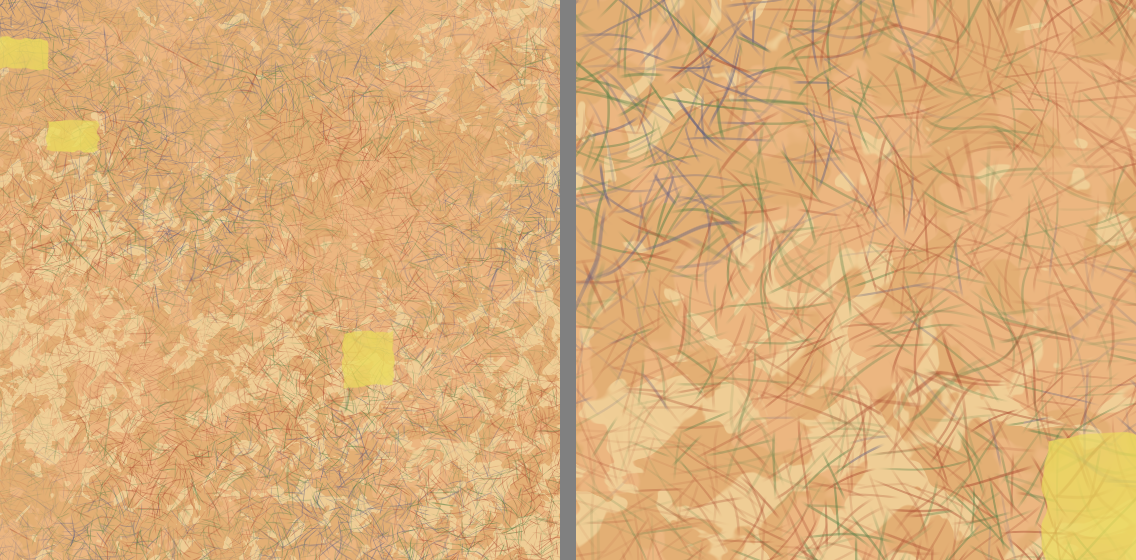
Left: the whole. Right: its middle third, enlarged.
This texture is drawn by a WebGL 2 fragment shader. Its source:

```glsl
#version 300 es
precision highp float;
// Mottled ochre paper covered with fine coloured hairs, long scratches and yellow patches.

uniform vec2 u_resolution;
out vec4 fragColor;

const vec3 OCHRE = vec3(0.890, 0.685, 0.455);
const vec3 PEACH = vec3(0.935, 0.725, 0.520);
const vec3 CREAM = vec3(0.945, 0.825, 0.605);
const vec3 RED = vec3(0.66, 0.28, 0.18);
const vec3 GREEN = vec3(0.32, 0.49, 0.27);
const vec3 BLUE = vec3(0.38, 0.37, 0.50);
const vec3 YELLOW = vec3(0.92, 0.86, 0.36);

const int HAIR_LAYERS = 30;
const int SCRATCHES = 20;
const int PATCHES = 3;

// Integer hash: cell and seed to three values in 0..1
vec3 hash3(vec2 cell, int seed) {
    uvec3 v = uvec3(ivec3(ivec2(cell), seed)) * 1664525u + 1013904223u;
    v.x += v.y * v.z;
    v.y += v.z * v.x;
    v.z += v.x * v.y;
    v ^= v >> 16u;
    v.x += v.y * v.z;
    v.y += v.z * v.x;
    v.z += v.x * v.y;
    return vec3(v >> 8u) / 16777216.0;
}

float noise(vec2 p, int seed) {
    vec2 cell = floor(p);
    vec2 f = fract(p);
    f = f * f * (3.0 - 2.0 * f);
    float low = mix(hash3(cell, seed).x, hash3(cell + vec2(1, 0), seed).x, f.x);
    float high = mix(hash3(cell + vec2(0, 1), seed).x, hash3(cell + vec2(1, 1), seed).x, f.x);
    return mix(low, high, f.y);
}

float fbm(vec2 p, int seed) {
    float sum = 0.0;
    float gain = 0.54;
    for (int i = 0; i < 3; i++) {
        sum += gain * noise(p, seed + i);
        p = mat2(1.6, 1.2, -1.2, 1.6) * p + 7.3;
        gain *= 0.5;
    }
    return sum / 0.945;
}

vec2 direction(float angle) {
    return vec2(cos(angle), sin(angle));
}

// Coverage of a thin line that fades towards both ends
float stroke(vec2 offset, vec2 dir, float halfLength, float halfWidth, float px) {
    float along = dot(offset, dir) / halfLength;
    float across = abs(dot(offset, vec2(-dir.y, dir.x)));
    float taper = 1.0 - smoothstep(0.55, 1.0, abs(along));
    return taper * clamp((halfWidth - across) / px + 0.5, 0.0, 1.0);
}

vec3 inkColor(float pick) {
    return pick < 0.38 ? RED : (pick < 0.74 ? GREEN : BLUE);
}

// Ochre ground with pale flecks that gather in regions
vec3 paper(vec2 p) {
    float region = fbm(p * 3.5, 11) - 0.5;
    float flecks = fbm(p * 48.0 + 2.0 * noise(p * 30.0, 21), 31);
    float blots = fbm(p * 34.0, 41) + 0.6 * (fbm(p * 4.0, 51) - 0.5);
    vec3 color = mix(OCHRE, PEACH, 0.75 * smoothstep(0.52, 0.58, blots));
    float limit = 0.615 - 0.75 * region;
    return mix(color, CREAM, 0.85 * smoothstep(limit - 0.025, limit + 0.025, flecks));
}

// One short hair per cell on many turned grids
vec3 addHairs(vec3 color, vec2 p, float px) {
    float density = smoothstep(0.22, 0.75, fbm(p * 5.0, 61));
    float hueShift = 1.5 * (fbm(p * 3.0, 71) - 0.5);
    vec2 bend = vec2(noise(p * 22.0, 81), noise(p * 22.0, 82)) - 0.5;
    vec2 q = p + 0.016 * bend;
    for (int i = 0; i < HAIR_LAYERS; i++) {
        vec2 axis = direction(float(i) * 2.4);
        float size = mix(0.035, 0.085, fract(float(i) * 0.618));
        vec2 grid = mat2(axis.x, axis.y, -axis.y, axis.x) * q / size + float(i) * 3.7;
        vec3 h = hash3(floor(grid), 100 + i);
        vec2 offset = (fract(grid) - 0.5 - 0.16 * (h.xy - 0.5)) * size;
        float line = stroke(offset, direction(h.z * 6.283), 0.42 * size, 0.0007, px);
        float strength = mix(0.14, 0.46, h.x * h.x) * mix(0.45, 1.25, density);
        color = mix(color, inkColor(h.y + hueShift), line * strength);
    }
    return color;
}

// A few longer, stronger scratches
vec3 addScratches(vec3 color, vec2 p, vec2 extent, float px) {
    for (int i = 0; i < SCRATCHES; i++) {
        vec3 place = hash3(vec2(i, 3), 200);
        vec3 style = hash3(vec2(i, 9), 201);
        float halfLength = mix(0.025, 0.075, style.x);
        float line = stroke(p - place.xy * extent, direction(place.z * 6.283), halfLength, 0.0011, px);
        float grain = mix(0.4, 1.0, noise(p * 110.0, 210));
        color = mix(color, inkColor(style.y), line * grain * mix(0.35, 0.75, style.z));
    }
    return color;
}

// Translucent rectangles with ragged edges
vec3 addPatches(vec3 color, vec2 p, vec2 extent, float px) {
    vec2 ragged = 0.007 * (vec2(noise(p * 85.0, 301), noise(p * 85.0, 302)) - 0.5);
    for (int i = 0; i < PATCHES; i++) {
        float n = float(i);
        vec2 center = vec2(0.04, 0.905) + n * vec2(0.09, -0.148) + n * (n - 1.0) * vec2(0.219, -0.125);
        vec2 halfSize = vec2(0.045, n > 1.5 ? 0.048 : 0.027);
        vec2 offset = p - center * extent + ragged;
        offset.y += 0.06 * (1.0 - n) * offset.x;
        vec2 edge = abs(offset) - halfSize;
        float inside = clamp(0.5 - max(edge.x, edge.y) / (1.5 * px), 0.0, 1.0);
        color = mix(color, YELLOW, inside * mix(0.62, 0.84, noise(p * 45.0, 310)));
    }
    return color;
}

void main() {
    float px = 1.0 / min(u_resolution.x, u_resolution.y);
    vec2 p = gl_FragCoord.xy * px;
    vec2 extent = u_resolution * px;
    vec3 color = addHairs(paper(p), p, px);
    color = addScratches(color, p, extent, px);
    fragColor = vec4(addPatches(color, p, extent, px), 1.0);
}
```
